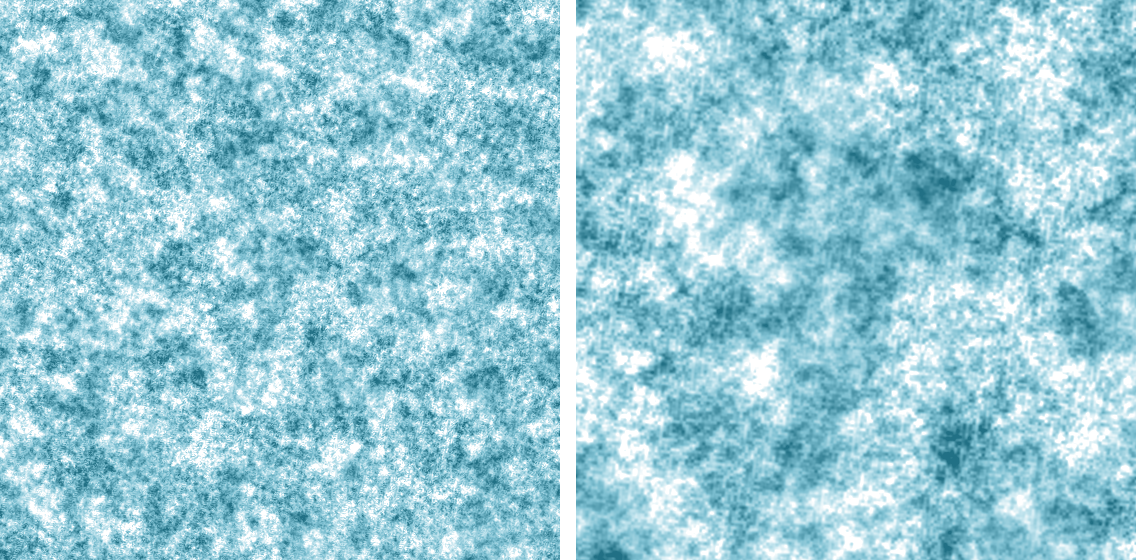
Left: the whole. Right: its middle third, enlarged.
Write a WebGL 1 fragment shader that draws this texture.

```glsl
precision highp float;

uniform vec2 u_resolution;

// Cloud structure, in cells per canvas height
const int OCTAVES = 6;
const float BASE_FREQUENCY = 25.0;
const float LACUNARITY = 1.85;
const float PATCH_FREQUENCY = 16.0;
const float SMOOTH_GAIN = 0.80;
const float GRAINY_GAIN = 1.08;
const float OCTAVE_TURN = 0.65;
const float NOISE_DEVIATION = 0.2145; // standard deviation of valueNoise

// Colour ramp, with stops in standard deviations from the mean
const vec3 DEEP_TEAL = vec3(0.13, 0.44, 0.52);
const vec3 LAGOON = vec3(0.49, 0.75, 0.82);
const vec3 PALE_ICE = vec3(0.75, 0.89, 0.93);
const vec3 WHITE = vec3(1.0);
const float DEEP_STOP = -2.65;
const float LAGOON_STOP = -0.46;
const float PALE_STOP = 0.88;
const float WHITE_STOP = 1.83;

float hash(vec2 cell) {
  return fract(sin(dot(cell, vec2(127.1, 311.7))) * 43758.5453);
}

float valueNoise(vec2 p) {
  vec2 cell = floor(p);
  vec2 f = fract(p);
  f = f * f * (3.0 - 2.0 * f);
  float lower = mix(hash(cell), hash(cell + vec2(1.0, 0.0)), f.x);
  float upper = mix(hash(cell + vec2(0.0, 1.0)), hash(cell + 1.0), f.x);
  return mix(lower, upper, f.y);
}

// Rough fractal noise, normalised to zero mean and unit deviation
float grainyClouds(vec2 uv) {
  float patchiness = valueNoise(uv * PATCH_FREQUENCY + 71.3);
  float gain = mix(SMOOTH_GAIN, GRAINY_GAIN, patchiness);
  float c = cos(OCTAVE_TURN);
  float s = sin(OCTAVE_TURN);
  mat2 nextOctave = LACUNARITY * mat2(c, s, -s, c);

  vec2 p = uv * BASE_FREQUENCY;
  float amplitude = 1.0;
  float total = 0.0;
  float power = 0.0;
  for (int i = 0; i < OCTAVES; i++) {
    total += amplitude * (valueNoise(p) - 0.5);
    power += amplitude * amplitude;
    amplitude *= gain;
    p = nextOctave * p + vec2(17.3, 41.9);
  }
  return total / (sqrt(power) * NOISE_DEVIATION);
}

float ramp(float from, float to, float x) {
  return clamp((x - from) / (to - from), 0.0, 1.0);
}

vec3 iceColour(float level) {
  vec3 colour = mix(DEEP_TEAL, LAGOON, ramp(DEEP_STOP, LAGOON_STOP, level));
  colour = mix(colour, PALE_ICE, ramp(LAGOON_STOP, PALE_STOP, level));
  return mix(colour, WHITE, ramp(PALE_STOP, WHITE_STOP, level));
}

void main() {
  vec2 uv = gl_FragCoord.xy / u_resolution.y;
  gl_FragColor = vec4(iceColour(grainyClouds(uv)), 1.0);
}
```
